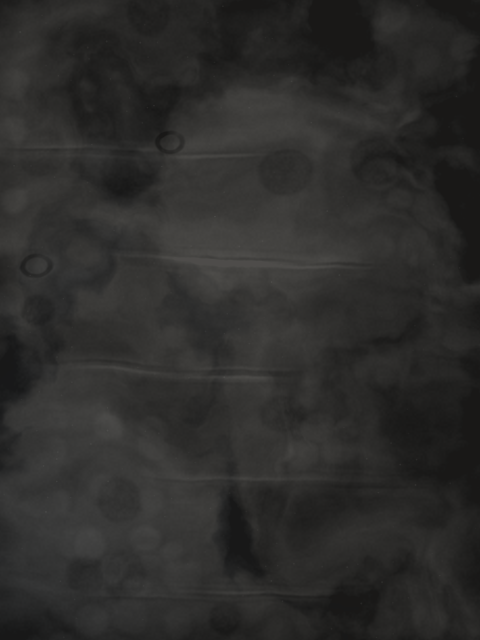
Give the GLSL for this texture, as a Shadertoy shader.

```glsl
float hash(vec2 p) {
    vec3 q = fract(p.xyx * vec3(0.1031, 0.1030, 0.0973));
    q += dot(q, q.yzx + 33.33);
    return fract((q.x + q.y) * q.z);
}

float noise(vec2 p) {
    vec2 i = floor(p), f = fract(p);
    f = f * f * (3.0 - 2.0 * f);
    return mix(mix(hash(i), hash(i + vec2(1, 0)), f.x),
               mix(hash(i + vec2(0, 1)), hash(i + vec2(1, 1)), f.x), f.y);
}

float fbm(vec2 p) {
    float sum = 0.0, amp = 0.5;
    for (int i = 0; i < 5; i++) {
        sum += amp * noise(p);
        p = mat2(1.6, 1.2, -1.2, 1.6) * p + 7.3;
        amp *= 0.5;
    }
    return sum;
}

// Scattered soft discs: x is the filled area, y the rim
vec2 discs(vec2 p, float cell, float chance, float radius, float blur, float seed) {
    vec2 id = floor(p / cell), result = vec2(0);
    for (int y = -1; y <= 1; y++)
    for (int x = -1; x <= 1; x++) {
        vec2 c = id + vec2(x, y), key = c + seed;
        vec2 jitter = vec2(hash(key + 11.0), hash(key + 47.0));
        vec2 d = p - (c + 0.15 + 0.7 * jitter) * cell;
        d.y *= 0.85 + 0.4 * hash(key + 5.0);
        float r = radius * (0.65 + 0.5 * hash(key + 23.0));
        float on = step(hash(key + 71.0), chance) * (0.5 + 0.5 * hash(key + 31.0));
        float dist = length(d) - r;
        float fill = on * (1.0 - smoothstep(-blur, blur, dist));
        float rim = on * exp(-pow(dist / blur, 2.0));
        result = max(result, vec2(fill, rim));
    }
    return result;
}

// Long dry-brush strokes running across
float strokes(vec2 p) {
    float sum = 0.0;
    for (int i = 0; i < 5; i++) {
        float k = float(i);
        float cx = 0.28 + 0.35 * fract(k * 0.618);
        float y = p.y - 1.02 + 0.23 * k + 0.03 * (p.x - cx);
        float span = 1.0 - smoothstep(0.12, 0.34, abs(p.x - cx));
        float band = exp(-pow(y / 0.02, 2.0));
        float bristles = noise(vec2(p.x * 4.0 + k * 9.0, y * 150.0));
        sum += span * band * (bristles - 0.22);
    }
    return sum;
}

void mainImage(out vec4 fragColor, in vec2 fragCoord) {
    vec2 p = fragCoord / iResolution.x;
    float top = iResolution.y / iResolution.x;
    vec2 warp = vec2(fbm(p * 5.0), fbm(p * 5.0 + 31.0)) - 0.5;
    vec2 q = p + 0.03 * warp;

    // Broad light and cloudy washes
    vec2 away = (p - vec2(0.40, 0.63)) / vec2(0.55, 0.68);
    float tone = 0.158 + 0.055 * exp(-dot(away, away));
    tone += 0.15 * (fbm(p * 3.5 + warp * 1.6 + 4.0) - 0.48);
    tone += 0.12 * (fbm(p * vec2(6.0, 13.0) + warp * 2.0) - 0.48);

    // Upright wisps low in the middle
    vec2 w = (p - vec2(0.60, 0.42)) / vec2(0.18, 0.24);
    float wisps = fbm(vec2(q.x * 22.0 + warp.y * 5.0, q.y * 5.0));
    tone += 0.15 * exp(-dot(w, w)) * (wisps - 0.42);

    // Pale clustered spots
    float cluster = smoothstep(0.42, 0.68, noise(p * 4.5 + 13.0));
    vec2 pale = discs(q, 0.085, 0.75, 0.036, 0.009, 3.0);
    tone += cluster * (0.032 * pale.x - 0.008 * pale.y);

    // Smoky dark patches and grainy dark discs
    float smoke = smoothstep(0.53, 0.76, fbm(p * 4.2 + warp * 2.0 + 57.0));
    tone -= 0.065 * smoke;
    float grain = noise(p * 170.0);
    vec2 dark = discs(q, 0.21, 0.55, 0.050, 0.007, 29.0);
    tone -= dark.x * (0.038 - 0.016 * grain) + 0.008 * dark.y;
    float hollow = length((q - vec2(0.91, 0.46)) * vec2(1.0, 0.9));
    tone -= 0.035 * (1.0 - smoothstep(0.10, 0.14, hollow));

    tone += 0.10 * strokes(q);

    // Two smudged oval loops
    for (int i = 0; i < 2; i++) {
        vec2 d = q - mix(vec2(0.36, 1.04), vec2(0.08, 0.78), float(i));
        float loop = abs(length(d * vec2(1.0, 1.45)) - 0.028);
        tone -= 0.055 * (1.0 - smoothstep(0.002, 0.009, loop)) * (0.4 + noise(p * 35.0));
    }

    // Fine tooth, dust and darkened borders
    tone += 0.012 * (noise(p * 230.0) - 0.5);
    float dust = discs(p, 0.035, 0.22, 0.0016, 0.0015, 83.0).x;
    tone += 0.075 * dust * noise(p * 9.0);
    vec2 border = min(p, vec2(1.0, top) - p);
    tone -= 0.025 * (1.0 - smoothstep(0.0, 0.05, min(border.x, border.y)));
    tone = clamp(tone, 0.095, 0.30);

    // Warm gray, cooler in the smoke and lower left
    float cool = clamp(smoke * 0.6 + 0.7 - length(p * vec2(1.3, 1.0)), 0.0, 1.0);
    vec3 tint = mix(vec3(1.015, 1.0, 0.965), vec3(0.97, 1.0, 1.03), cool);
    fragColor = vec4(tone * tint, 1.0);
}
```
